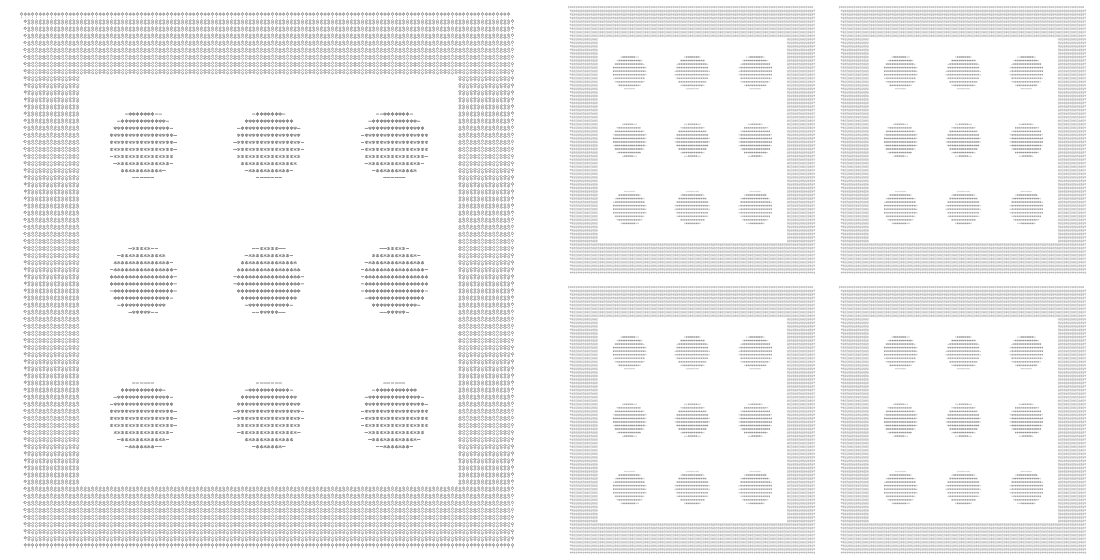
Left: one tile. Right: repeated 2 by 2.
Write a WebGL 1 fragment shader that draws this pattern.

```glsl
precision highp float;

uniform vec2 u_resolution;

// Distance to a horizontal bar of the given half length
float barDistance(vec2 p, float halfLength) {
  return length(vec2(max(abs(p.x) - halfLength, 0.0), p.y));
}

// Distance to a six-armed star, folded into one arm
float starDistance(vec2 p, float radius) {
  float sector = 1.0471976;
  float angle = mod(atan(p.x, p.y) + 0.5 * sector, sector) - 0.5 * sector;
  vec2 arm = length(p) * vec2(cos(angle), sin(angle));
  return length(vec2(max(arm.x - radius, 0.0), arm.y));
}

// Distance to a diamond outline
float diamondDistance(vec2 p, float radius) {
  return abs(abs(p.x) + abs(p.y) - radius) * 0.7071;
}

// Two linked diamonds that fill the frame
float chainDistance(vec2 p) {
  return diamondDistance(vec2(p.x, abs(p.y) - 1.6), 1.6);
}

// Diamond outline over a dot, used along the rim
float rimDistance(vec2 p) {
  return min(diamondDistance(p + vec2(0.0, 1.2), 1.7), length(p - vec2(0.0, 2.9)));
}

// Share of a pixel covered by a stroke
float strokeCoverage(float d, float halfWidth, float pixel) {
  float overlap = min(d + 0.5 * pixel, halfWidth) - max(d - 0.5 * pixel, -halfWidth);
  return clamp(overlap / pixel, 0.0, 1.0);
}

void main() {
  // Canvas is 744 by 768 units, measured from the top left
  vec2 uv = gl_FragCoord.xy / u_resolution;
  vec2 pitch = vec2(5.145, 9.707);
  vec2 grid = (vec2(uv.x, 1.0 - uv.y) * vec2(744.0, 768.0) - vec2(32.0, 15.65)) / pitch;
  float pixel = 744.0 / u_resolution.x;

  // The first row sits one column to the left
  if (floor(grid.y) == 0.0) grid.x += 1.0;
  vec2 cell = floor(grid);
  vec2 local = (fract(grid) - 0.5) * pitch;

  // Cell distances from the middle, to the sheet and to the window
  vec2 offset = cell + 0.5 - vec2(65.5, 38.0);
  vec2 fromMiddle = abs(offset);
  bool inSheet = fromMiddle.x < 65.6 && fromMiddle.y < 38.0;
  bool inWindow = fromMiddle.x < 50.6 && fromMiddle.y < 29.0;
  bool onRim = fromMiddle.x > 64.6 || fromMiddle.y > 37.0;

  float ink = 0.0;
  if (inWindow) {
    // Three by three discs, sampled once per cell
    vec2 spacing = vec2(33.72, 19.22);
    vec2 disc = clamp(floor(offset / spacing + 0.5), -1.0, 1.0);
    float radius = length((offset - disc * spacing) * vec2(1.0, 1.83));
    if (radius < 8.63) {
      ink = strokeCoverage(starDistance(local, 1.75), 0.33, pixel);
    } else if (radius < 9.19) {
      ink = strokeCoverage(barDistance(local, 1.7), 0.33, pixel);
    }
  } else if (inSheet) {
    float d = onRim ? rimDistance(local) : chainDistance(local);
    ink = strokeCoverage(d, onRim ? 0.26 : 0.21, pixel);
  }

  gl_FragColor = vec4(mix(vec3(1.0), vec3(0.12), ink), 1.0);
}
```
